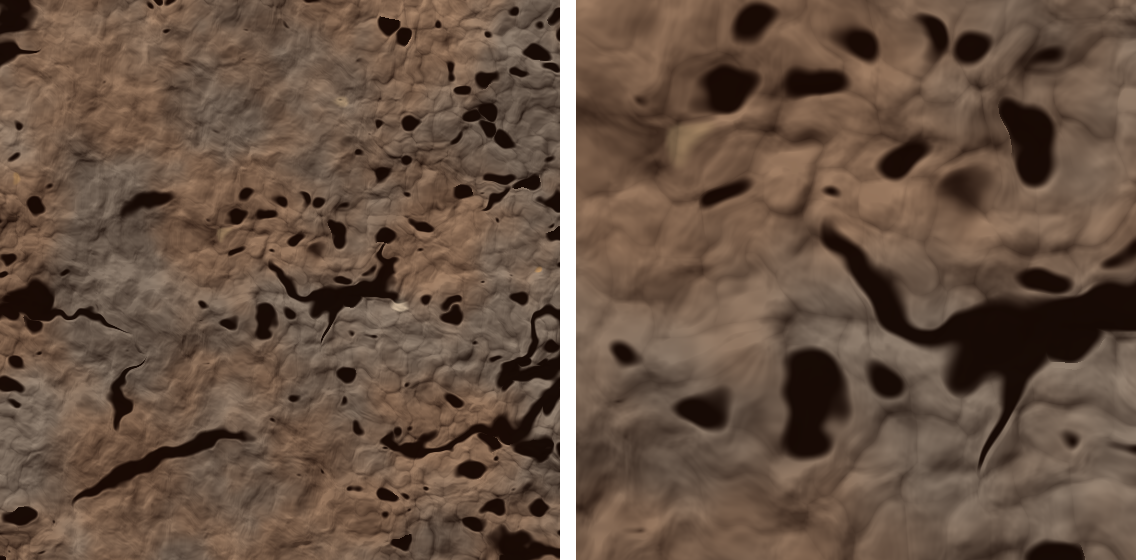
Left: the whole. Right: its middle third, enlarged.
Reproduce this texture procedurally as a Shadertoy shader.

```glsl
// Weathered brown earth: crumbly relief with ragged cracks, dark pits and a few pale stones.
#define RELIEF 0.16         // strength of the fine shading
#define BASE_TONE 0.75      // tone of flat ground
#define CRACK_WIDTH 0.042   // widest crack, in noise units
#define PIT_RADIUS 0.42     // largest pit, in cell units
#define PIT_SCALE vec2(20.0, 27.0)
#define CRUMB_SCALE 36.0
#define LIGHT_DIR vec2(-0.33, 0.94)
#define SHADOW_COLOR vec3(0.08, 0.03, 0.01)
#define EARTH_COLOR vec3(0.56, 0.47, 0.39)
#define OCHRE_COLOR vec3(0.62, 0.46, 0.28)
#define PALE_COLOR vec3(0.72, 0.66, 0.58)

float hash(vec2 p) {
    vec3 q = fract(p.xyx * 0.1031);
    q += dot(q, q.yzx + 33.33);
    return fract((q.x + q.y) * q.z);
}

float noise(vec2 p) {
    vec2 i = floor(p), f = fract(p);
    f = f * f * f * (f * (f * 6.0 - 15.0) + 10.0);
    return mix(mix(hash(i), hash(i + vec2(1, 0)), f.x),
               mix(hash(i + vec2(0, 1)), hash(i + vec2(1, 1)), f.x), f.y);
}

float fbm(vec2 p) {
    float sum = 0.0, amp = 0.533;
    for (int i = 0; i < 4; i++) {
        sum += amp * noise(p);
        p = mat2(1.6, 1.2, -1.2, 1.6) * p + 17.3;
        amp *= 0.5;
    }
    return sum;
}

// Cellular noise: distance to the nearest point, and that point's random id
vec2 cells(vec2 p) {
    vec2 best = vec2(9.0, 0.0);
    for (int j = -1; j <= 1; j++)
    for (int i = -1; i <= 1; i++) {
        vec2 c = floor(p) + vec2(i, j);
        vec2 point = c + 0.15 + 0.7 * vec2(hash(c), hash(c + 57.0));
        float d = length(point - p);
        if (d < best.x) best = vec2(d, hash(c + 113.0));
    }
    return best;
}

// Bends the domain so that edges become ragged
vec2 ragged(vec2 p) {
    vec2 coarse = vec2(noise(p * 13.0), noise(p * 13.0 + 41.0)) - 0.5;
    vec2 fine = vec2(noise(p * 48.0 + 7.0), noise(p * 48.0 + 83.0)) - 0.5;
    return p + 0.036 * coarse + 0.014 * fine;
}

// Where the ground is crumbly (1) rather than a smooth plate (0)
float crumbly(vec2 p) {
    return smoothstep(0.32, 0.68, noise(p * 3.4 + 5.2) + 0.25 * (p.y - 0.5));
}

// Darkness of cracks and pits; q is the ragged position
float gaps(vec2 q, float rough) {
    // Broken cracks that run sideways and rise to the right
    float line = abs(fbm(vec2(q.x * 2.4 + q.y, q.y * 4.6 - q.x * 1.7) + 3.7) - 0.5);
    float width = CRACK_WIDTH * smoothstep(0.48, 0.85, noise(q * 6.5 + 29.0));
    float crack = (1.0 - smoothstep(width * 0.5, width + 0.006, line)) * smoothstep(0.0, 0.008, width);

    // Clustered pits
    vec2 c = cells(q * PIT_SCALE);
    float radius = PIT_RADIUS * smoothstep(0.5, 1.0, c.y * mix(0.62, 1.05, rough));
    float pit = (1.0 - smoothstep(radius - 0.1, radius + 0.06, c.x)) * smoothstep(0.0, 0.1, radius);

    // One long tapering fissure
    float s = clamp((q.x - 0.13) / 0.33, 0.0, 1.0);
    float taper = 0.019 * sqrt(sin(3.14159 * s) + 0.001);
    float off = abs(q.y - 0.08 - 0.14 * sqrt(s));
    float fissure = (1.0 - smoothstep(taper - 0.006, taper + 0.003, off)) * smoothstep(0.0, 0.06, s * (1.0 - s));
    return max(max(crack, pit), fissure);
}

// Ground height in canvas units
float height(vec2 p) {
    vec2 q = ragged(p);
    float rough = crumbly(p);
    float lump = cells(q * CRUMB_SCALE).x;
    float h = 0.13 * fbm(q * 9.0) + 0.022 * fbm(q * 42.0 + 11.0);
    h += mix(0.3, 1.0, rough) * (1.0 - lump * lump) / CRUMB_SCALE * 0.7;
    h += 0.006 * (1.0 - rough) * noise(q * vec2(75.0, 9.0));
    return h - 0.006 * gaps(q, rough);
}

void mainImage(out vec4 fragColor, in vec2 fragCoord) {
    vec2 p = fragCoord / iResolution.y;
    vec2 q = ragged(p);
    float rough = crumbly(p);

    // Light from above: fine and coarse slopes
    float h = height(p);
    float fine = (h - height(p + LIGHT_DIR * 0.004)) / 0.004;
    float coarse = (h - height(p + LIGHT_DIR * 0.014)) / 0.014;
    float tone = BASE_TONE + clamp(RELIEF * (0.65 * fine + 0.5 * coarse), -0.42, 0.24);

    // Broad patches, vertical streaks, fine grain and crevices
    tone += 0.36 * (fbm(p * 4.0 + 61.0) - 0.5);
    tone += 0.16 * (1.0 - rough) * (noise(q * vec2(48.0, 6.0) + 9.0) - 0.5);
    tone += 0.12 * (noise(p * vec2(95.0, 170.0)) - 0.5);
    tone -= 0.2 * rough * smoothstep(0.42, 0.8, cells(q * CRUMB_SCALE).x);
    tone = clamp(tone, 0.08, 1.12) * (1.0 - 0.97 * gaps(q, rough));

    // Earth colour drifting between reddish and grey
    vec3 color = mix(SHADOW_COLOR, EARTH_COLOR, tone);
    float grey = smoothstep(0.32, 0.68, fbm(p * 5.0 + 90.0));
    color *= mix(vec3(1.05, 0.98, 0.93), vec3(0.96, 1.0, 1.05), grey);

    // Rare pale and ochre stones
    vec2 stone = cells(q * 9.0 + 4.0);
    float kind = fract(stone.y * 57.0);
    float size = mix(0.07, 0.22, kind);
    float cover = step(0.93, stone.y) * (1.0 - smoothstep(size * 0.4, size, stone.x));
    color = mix(color, mix(OCHRE_COLOR, PALE_COLOR, kind) * (0.4 + 0.8 * tone), 0.75 * cover);

    fragColor = vec4(color, 1.0);
}
```
